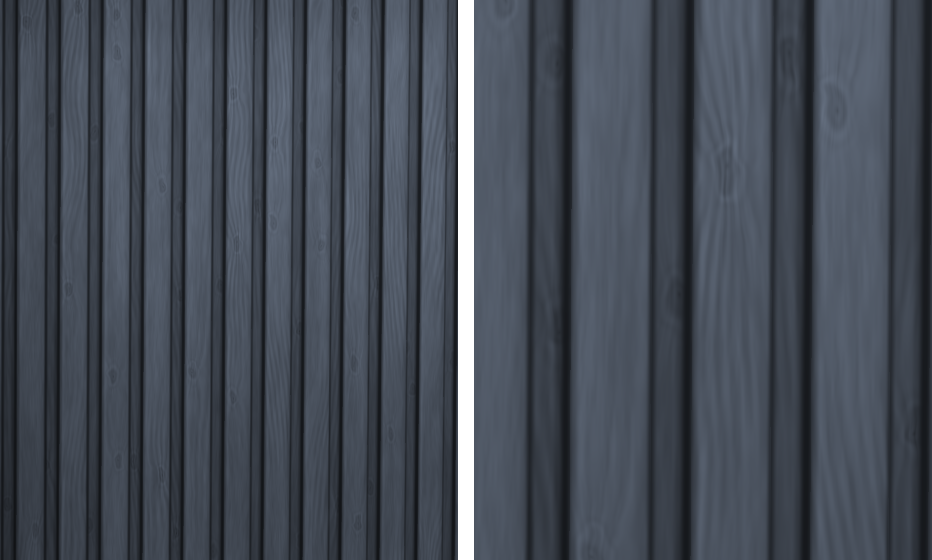
Left, the full canvas; right, a detail of the centre.
A Shadertoy shader for this texture:

```glsl
const vec3 SLAT_COLOR = vec3(0.312, 0.345, 0.396);
const vec3 GAP_COLOR = vec3(0.085, 0.095, 0.110);
const float FIRST_EDGE = 0.040;      // left edge of the first full slat
const float SPAN = 0.883;            // width covered by ten slats
const vec2 SPACING = vec2(9.32, 0.68); // slat count: linear and quadratic part
const vec2 LEAN = vec2(0.004, 0.009);  // drift of the edges toward the bottom
const float FACE_WIDTH = 0.66;       // raised share of one repeat
const float RECESS_TONE = 0.77;
const float GAP_CENTER = 0.962;
const float EDGE_SOFTNESS = 0.032;
const float KNOT_SPACING = 4.2;
const float KNOT_CHANCE = 0.55;
const float FIBER_STRENGTH = 0.13;
const float BLOTCH_STRENGTH = 0.16;
const float FIGURE_STRENGTH = 0.055;

float hash(vec2 p) {
    vec3 q = fract(vec3(p.xyx) * 0.1031);
    q += dot(q, q.yzx + 33.33);
    return fract((q.x + q.y) * q.z);
}

float noise(vec2 p) {
    vec2 cell = floor(p), t = fract(p);
    t = t * t * (3.0 - 2.0 * t);
    return mix(mix(hash(cell), hash(cell + vec2(1, 0)), t.x),
               mix(hash(cell + vec2(0, 1)), hash(cell + vec2(1, 1)), t.x), t.y);
}

float band(float distanceToCenter, float halfWidth) {
    return 1.0 - smoothstep(halfWidth - EDGE_SOFTNESS, halfWidth + EDGE_SOFTNESS,
                            abs(distanceToCenter));
}

// Brightness of the wood at p, in units of one repeat, on a given board
float wood(vec2 p, float board, float center) {
    vec2 seed = vec2(board * 17.3 + 60.0, board * 7.9 + 90.0);
    float bend = 0.0, knotTone = 0.0;
    float row = floor(p.y / KNOT_SPACING);

    // Knots push the grain aside and add faint rings
    for (int k = -1; k <= 1; k++) {
        vec2 id = vec2(board + 40.0, row + float(k) + 20.0);
        float present = step(hash(id), KNOT_CHANCE);
        vec2 knot = vec2(center + 0.34 * (hash(id + 31.7) - 0.5),
                         (row + float(k) + hash(id + 73.1)) * KNOT_SPACING);
        vec2 d = (p - knot) / vec2(0.13, 0.26);
        d += 0.5 * (vec2(noise(p * 7.0 + seed), noise(p * 7.0 - seed + 300.0)) - 0.5);
        float r = length(d);
        bend += present * 0.16 * d.x * exp(-0.45 * r * r);
        knotTone += present * (0.08 * sin(r * 9.0) * exp(-r * r)
                               - 0.20 * exp(-7.0 * r * r));
    }

    vec2 g = p + vec2(bend, 0.0);
    g.x += 0.22 * (noise(vec2(1.5, 0.55) * p + seed) - 0.5);
    float fiber = 0.6 * noise(g * vec2(23.0, 2.4) + seed)
                + 0.4 * noise(g * vec2(42.0, 5.5) + seed + 50.0) - 0.5;
    float blotch = 0.6 * noise(g * vec2(4.0, 0.45) + seed)
                 + 0.4 * noise(g * vec2(7.0, 1.3) + seed + 20.0) - 0.5;

    // Slanted growth lines appear in patches
    float slope = 0.24 * (hash(seed) - 0.5);
    float phase = 48.0 * (g.x + slope * g.y) + 5.0 * noise(g * vec2(2.0, 0.8) + seed);
    float patchMask = smoothstep(0.35, 0.8, noise(vec2(0.8, 0.3) * p + seed + 11.0));
    return 1.0 + FIBER_STRENGTH * fiber + BLOTCH_STRENGTH * blotch
         + FIGURE_STRENGTH * patchMask * sin(phase) + knotTone;
}

void mainImage(out vec4 fragColor, in vec2 fragCoord) {
    vec2 uv = fragCoord / iResolution.xy;

    // Repeats grow narrower to the right and lean slightly
    float x = uv.x + (1.0 - uv.y) * (LEAN.x + LEAN.y * uv.x);
    float u = (x - FIRST_EDGE) / SPAN;
    float position = u * (SPACING.x + SPACING.y * u);
    float slat = floor(position), f = position - slat;
    float along = fragCoord.y / iResolution.x * 11.0;

    // Raised face and recessed strip are separate boards
    float recess = step(FACE_WIDTH, f);
    float center = mix(0.33, 0.81, recess);
    float tone = wood(vec2(f, along), 2.0 * slat + recess, center);
    tone *= mix(1.0, RECESS_TONE, smoothstep(FACE_WIDTH - 0.03, FACE_WIDTH + 0.03, f));
    tone *= 1.0 - 0.12 * smoothstep(0.50, FACE_WIDTH, f) * (1.0 - recess);
    tone *= 1.0 + 0.05 * band(f - 0.08, 0.035);

    // Wide shadow before each slat, thin one after it
    float gapOffset = fract(f - GAP_CENTER + 0.5) - 0.5;
    float wideGap = band(gapOffset, mix(0.028, 0.046, uv.x));
    float thinGap = band(f - FACE_WIDTH - 0.01, mix(0.032, 0.012, uv.x));
    float shadow = max(0.95 * wideGap, mix(0.80, 0.68, uv.x) * thinGap);
    tone *= 1.0 - 0.22 * band(gapOffset, 0.09);

    // Light falls from the upper right
    float light = mix(0.82, 1.07, smoothstep(0.0, 0.75, uv.y));
    light *= mix(0.83, 1.0, smoothstep(0.0, 0.28, uv.x));
    light *= 1.0 + 0.06 * smoothstep(0.3, 0.9, uv.x) * uv.y;
    light *= 1.0 - 0.08 * smoothstep(0.88, 1.0, uv.y);

    vec3 color = mix(SLAT_COLOR * tone, GAP_COLOR, shadow) * light;
    fragColor = vec4(color, 1.0);
}
```
